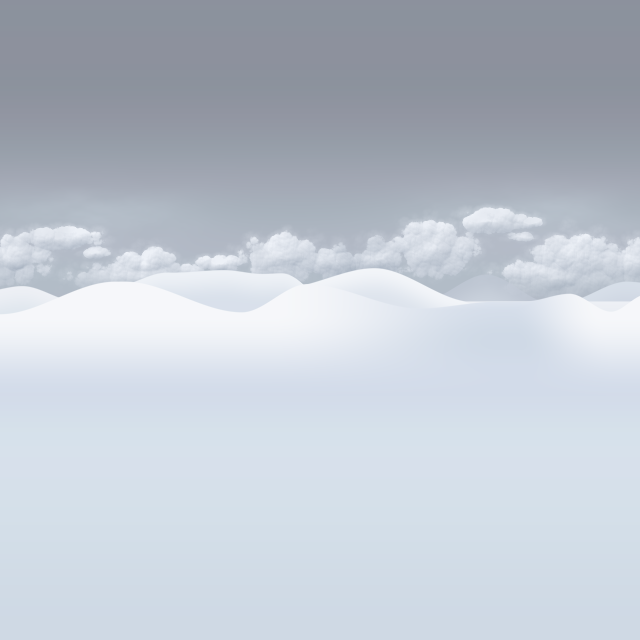
This background is drawn by a Shadertoy shader. Its source:

```glsl
#define SKY_TOP vec3(0.55, 0.57, 0.615)
#define SKY_LOW vec3(0.70, 0.735, 0.78)
#define CLOUD_LIT vec3(0.93, 0.945, 0.97)
#define CLOUD_DARK vec3(0.67, 0.71, 0.765)
#define SNOW_LIT vec3(0.965, 0.97, 0.98)
#define SNOW_SHADE vec3(0.825, 0.86, 0.915)
#define SNOW_MID vec3(0.84, 0.885, 0.92)
#define SNOW_LOW vec3(0.81, 0.85, 0.895)
#define PUFF_SCALE 36.0
#define PUFF_AMOUNT 1.0
#define CLOUD_COUNT 12
#define SCRAP_COUNT 4

// Cloud banks and small scraps: centre.xy, radius.xy
const vec4 CLOUDS[CLOUD_COUNT] = vec4[CLOUD_COUNT](
    vec4(0.015, 0.593, 0.066, 0.040), vec4(0.095, 0.628, 0.070, 0.019),
    vec4(0.228, 0.588, 0.048, 0.031), vec4(0.225, 0.567, 0.120, 0.028),
    vec4(0.440, 0.597, 0.068, 0.040), vec4(0.522, 0.587, 0.040, 0.034),
    vec4(0.590, 0.595, 0.044, 0.036), vec4(0.680, 0.612, 0.068, 0.047),
    vec4(0.765, 0.655, 0.068, 0.020), vec4(0.895, 0.593, 0.066, 0.049),
    vec4(0.870, 0.565, 0.105, 0.032), vec4(0.990, 0.590, 0.070, 0.038));
const vec4 SCRAPS[SCRAP_COUNT] = vec4[SCRAP_COUNT](
    vec4(0.147, 0.605, 0.030, 0.013), vec4(0.815, 0.630, 0.034, 0.012),
    vec4(0.345, 0.588, 0.050, 0.018), vec4(0.830, 0.652, 0.025, 0.012));

vec2 hash2(vec2 p) {
    vec3 q = fract(p.xyx * vec3(0.1031, 0.1030, 0.0973));
    q += dot(q, q.yzx + 33.33);
    return fract((q.xx + q.yz) * q.zy);
}

float valueNoise(vec2 p) {
    vec2 i = floor(p), f = fract(p);
    f = f * f * (3.0 - 2.0 * f);
    return mix(mix(hash2(i).x, hash2(i + vec2(1, 0)).x, f.x),
               mix(hash2(i + vec2(0, 1)).x, hash2(i + vec2(1, 1)).x, f.x), f.y);
}

float fbm(vec2 p) {
    float sum = 0.0, amp = 0.5;
    for (int i = 0; i < 5; i++) {
        sum += amp * valueNoise(p);
        p = p * 2.03 + 17.0;
        amp *= 0.5;
    }
    return sum;
}

// Round bumps around jittered cell points
float puff(vec2 p) {
    vec2 cell = floor(p), f = fract(p);
    float nearest = 1.0;
    for (int y = -1; y <= 1; y++)
        for (int x = -1; x <= 1; x++) {
            vec2 o = vec2(x, y), d = o + hash2(cell + o) - f;
            nearest = min(nearest, dot(d, d));
        }
    return 1.0 - nearest;
}

float billow(vec2 p) {
    float sum = 0.0, amp = 0.5;
    for (int i = 0; i < 4; i++) {
        sum += amp * puff(p);
        p = p * 2.1 + 9.0;
        amp *= 0.42;
    }
    return sum;
}

float cloudField(vec2 p) {
    float body = -2.0;
    for (int i = 0; i < CLOUD_COUNT; i++)
        body = max(body, 1.0 - length((p - CLOUDS[i].xy) / CLOUDS[i].zw));
    for (int i = 0; i < SCRAP_COUNT; i++)
        body = max(body, 0.8 - length((p - SCRAPS[i].xy) / SCRAPS[i].zw));
    vec2 warp = 0.004 * vec2(valueNoise(p * 70.0), valueNoise(p * 70.0 + 40.0));
    return body + PUFF_AMOUNT * (billow((p + warp) * PUFF_SCALE) - 0.65);
}

float ramp(float x, float a, float b, float rise) {
    return rise * smoothstep(a, b, x);
}

// Lays one snow hill over the colour, shaded by depth below its crest
void hill(inout vec3 col, float y, float crest, vec3 top, vec3 base, float opacity) {
    float aa = 0.8 / iResolution.y, depth = crest - y;
    vec3 snow = mix(top, base, smoothstep(0.0, 0.05, depth));
    col = mix(col, snow, opacity * smoothstep(-aa, aa, depth));
}

void mainImage(out vec4 fragColor, in vec2 fragCoord) {
    vec2 uv = fragCoord / iResolution.xy;
    float x = uv.x, y = uv.y;

    // Sky with faint tinted bands and haze
    vec3 col = mix(SKY_LOW, SKY_TOP, smoothstep(0.56, 0.89, y));
    col += vec3(0.004, -0.002, 0.001) * sin(y * 62.0 + 1.0);
    float haze = fbm(uv * vec2(9.0, 22.0)) * exp(-pow((y - 0.665) / 0.045, 2.0));
    float sides = exp(-pow((x - 0.14) / 0.14, 2.0)) + exp(-pow((x - 0.82) / 0.16, 2.0));
    col += 0.10 * haze * sides;

    // Billowing clouds, lit from above on both small and large forms
    if (y > 0.48 && y < 0.74) {
        float field = cloudField(uv);
        float fine = field - cloudField(uv + vec2(-0.0015, 0.003));
        float broad = field - cloudField(uv + vec2(-0.005, 0.012));
        float dim = 0.30 * exp(-pow((x - 0.555) / 0.06, 2.0));
        float light = clamp(0.58 + 1.0 * fine + 0.4 * broad - dim + 2.0 * (y - 0.595), 0.0, 1.0);
        float wisp = 0.55 + 0.8 * fbm(uv * 22.0);
        float cover = smoothstep(0.0, 0.16, field) * min(wisp, 1.0);
        cover = max(cover, 0.3 * smoothstep(-0.35, 0.2, field));
        cover *= mix(0.45, 1.0, smoothstep(0.535, 0.585, y));
        col = mix(col, mix(CLOUD_DARK, CLOUD_LIT, light), cover);
    }

    // Distant hills
    float farLeft = 0.544 + ramp(x, -0.03, 0.035, 0.009) - ramp(x, 0.035, 0.12, 0.024);
    float faintRight = 0.530 + ramp(x, 0.66, 0.76, 0.041) - ramp(x, 0.76, 0.86, 0.044);
    float farRight = 0.528 + ramp(x, 0.88, 0.98, 0.032) - ramp(x, 0.98, 1.06, 0.010);
    float backLeft = 0.493 + ramp(x, 0.08, 0.18, 0.060) + ramp(x, 0.18, 0.26, 0.021)
                   + ramp(x, 0.27, 0.35, 0.004) - ramp(x, 0.35, 0.41, 0.006)
                   + ramp(x, 0.41, 0.44, 0.001) - ramp(x, 0.44, 0.56, 0.090);
    float middle = 0.500 + ramp(x, 0.40, 0.47, 0.050) + ramp(x, 0.44, 0.585, 0.031)
                 - ramp(x, 0.585, 0.74, 0.053) - ramp(x, 0.72, 0.82, 0.050);
    hill(col, y, faintRight, vec3(0.76, 0.79, 0.84), vec3(0.83, 0.86, 0.90), 0.7);
    hill(col, y, farRight, vec3(0.84, 0.87, 0.91), vec3(0.80, 0.83, 0.88), 1.0);
    hill(col, y, farLeft, vec3(0.93, 0.94, 0.96), vec3(0.87, 0.90, 0.93), 1.0);
    hill(col, y, backLeft, vec3(0.93, 0.945, 0.965), vec3(0.85, 0.88, 0.92), 1.0);
    hill(col, y, middle, vec3(0.95, 0.96, 0.975), vec3(0.87, 0.895, 0.93), 1.0);

    // Foreground snow, white at the crest and blue below
    float front = 0.509 + ramp(x, 0.0, 0.18, 0.051) - ramp(x, 0.195, 0.378, 0.048)
                + ramp(x, 0.378, 0.48, 0.044) - ramp(x, 0.48, 0.655, 0.038)
                + ramp(x, 0.655, 0.78, 0.011) + ramp(x, 0.82, 0.89, 0.012)
                - ramp(x, 0.89, 0.955, 0.028) + ramp(x, 0.955, 1.01, 0.027);
    vec3 ground = mix(SNOW_LOW, SNOW_MID, smoothstep(0.0, 0.30, y));
    ground = mix(ground, SNOW_SHADE, smoothstep(0.31, 0.39, y));
    ground += vec3(0.004, -0.006, 0.002) * exp(-pow((y - 0.27) / 0.03, 2.0));
    float valley = smoothstep(0.42, 0.78, x) * (1.0 - smoothstep(0.81, 0.95, x + 0.3 * (y - 0.47)));
    float glow = smoothstep(0.38, 0.51, y) * (1.0 - 0.85 * valley);
    glow = max(glow, 0.65 * exp(-max(front - y, 0.0) / 0.018) * (1.0 - 0.5 * valley));
    ground -= vec3(0.035, 0.025, 0.025) * valley * exp(-pow((y - 0.475) / 0.04, 2.0));
    ground = mix(ground, SNOW_LIT, glow);
    hill(col, y, front, ground, ground, 1.0);

    fragColor = vec4(col, 1.0);
}
```
